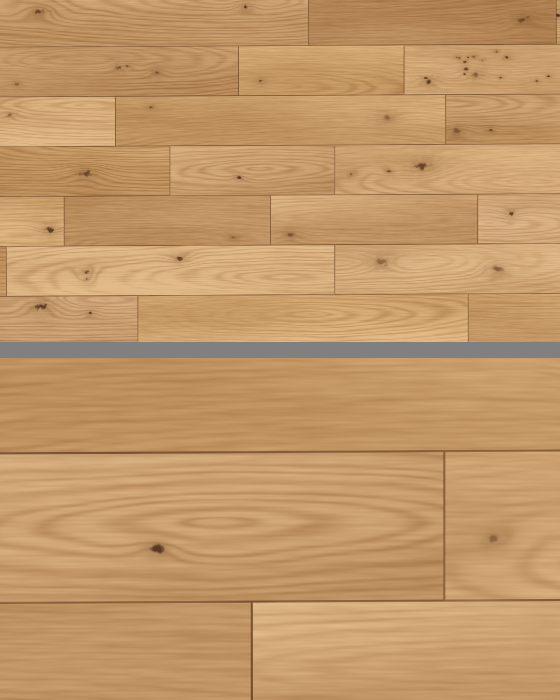
Top: the whole. Bottom: its middle third, enlarged.
Reproduce this texture procedurally as a Shadertoy shader.

```glsl
// Oak plank floor: seven staggered rows of boards with thin dark seams.
// Each board gets its own tone, ring figure around a hidden pith, knots that
// bend the rings, and fibres and pores from stretched cellular noise.

const float ASPECT = 1.641;        // canvas width in units of its height
const float ROW_HEIGHT = 0.1457;
const float ROW_OFFSET = 0.0079;   // part of the top row cut off
const float ROW_TILT = 0.0052;
const float SEAM_WIDTH = 0.0021;
const float SEAM_STRENGTH = 0.85;
const float RING_SPACING = 0.0105;
const float RING_CONTRAST = 0.26;
const float FIBRE_CONTRAST = 0.24;
const float PORE_CONTRAST = 0.16;
const float MOTTLE = 0.22;
const float CLOUD = 0.24;
const float TONE_SPREAD = 1.25;
const float TONE_MEAN = 0.64;
const int KNOT_SLOTS = 4;
const ivec2 SPECKLED_BOARD = ivec2(2, 1);   // board, row

const vec3 WOOD_DARK  = vec3(0.64, 0.45, 0.26);
const vec3 WOOD_LIGHT = vec3(0.86, 0.70, 0.51);
const vec3 KNOT_HALO  = vec3(0.52, 0.35, 0.19);
const vec3 KNOT_CORE  = vec3(0.29, 0.17, 0.10);
const vec3 SEAM_COLOR = vec3(0.38, 0.24, 0.12);

// End joints of each row from the top; NONE marks an unused joint
const float NONE = 3.0;
const vec3 JOINTS[7] = vec3[7](
    vec3(0.904, 1.630, NONE), vec3(0.699, 1.184, NONE), vec3(0.338, 1.306, NONE),
    vec3(0.498, 0.981, NONE), vec3(0.188, 0.793, 1.400), vec3(0.019, 0.981, NONE),
    vec3(0.404, 1.372, NONE));

// Lightness of the boards in each row
const vec4 TONES[7] = vec4[7](
    vec4(0.54, 0.32, 0.45, 0.5), vec4(0.54, 0.64, 0.68, 0.5), vec4(0.60, 0.66, 0.56, 0.5),
    vec4(0.58, 0.50, 0.65, 0.5), vec4(0.66, 0.55, 0.67, 0.60), vec4(0.50, 0.88, 0.68, 0.5),
    vec4(0.54, 0.68, 0.66, 0.5));

vec4 hash4(vec2 p) {
    vec4 v = fract(p.xyxy * vec4(0.1031, 0.1030, 0.0973, 0.1099));
    v += dot(v, v.wzxy + 33.33);
    return fract((v.xxyz + v.yzzw) * v.zywx);
}

// Distance to the nearest scattered cell point
float cellular(vec2 p) {
    vec2 cell = floor(p);
    float nearest = 2.0;
    for (int j = -1; j <= 1; j++)
        for (int i = -1; i <= 1; i++) {
            vec2 c = cell + vec2(i, j);
            nearest = min(nearest, length(c + hash4(c).xy - p));
        }
    return nearest;
}

// Layered, turned sines in about -1..1
float waves(vec2 p) {
    float sum = 0.0, amp = 0.5;
    for (int i = 0; i < 5; i++) {
        p = mat2(0.8, 0.6, -0.6, 0.8) * p + 1.7;
        sum += amp * sin(p.x + 1.5 * sin(p.y));
        p *= 1.8;
        amp *= 0.55;
    }
    return sum;
}

void mainImage(out vec4 fragColor, in vec2 fragCoord) {
    vec2 p = fragCoord / iResolution.xy * vec2(ASPECT, 1.0);
    float pixel = 1.0 / iResolution.y;

    // Find the row and the board
    float rowPos = (1.0 - p.y + ROW_TILT * p.x + ROW_OFFSET) / ROW_HEIGHT;
    int row = clamp(int(floor(rowPos)), 0, 6);
    vec2 q = vec2(p.x, fract(rowPos) * ROW_HEIGHT);
    int board = 0;
    float left = 0.0, right = ASPECT, jointDist = NONE;
    for (int i = 0; i < 3; i++) {
        float joint = JOINTS[row][i];
        jointDist = min(jointDist, abs(q.x - joint));
        if (q.x > joint) { board++; left = joint; }
        else right = min(right, joint);
    }
    vec2 seed = vec2(float(board) * 17.0 + 3.0, float(row) * 29.0 + 7.0);
    vec4 trait = hash4(seed);

    // Knots: cores of varied darkness, brown halos and a bulge in the rings
    bool speckled = ivec2(board, row) == SPECKLED_BOARD;
    int slots = speckled ? 16 : KNOT_SLOTS;
    float density = speckled ? 1.0 : 0.15 + 0.45 * (right - left);
    float core = 0.0, halo = 0.0, bulge = 0.0;
    float ragged = waves(q * 170.0);
    for (int i = 0; i < slots; i++) {
        vec4 h = hash4(seed + vec2(float(i) * 5.3 + 1.0, float(i) * 2.9));
        if (h.w > density) continue;
        float size = speckled ? mix(0.003, 0.009, h.z * h.z) : mix(0.005, 0.017, h.z * h.z);
        vec2 center = vec2(mix(left, right, 0.06 + 0.88 * h.x), ROW_HEIGHT * mix(0.15, 0.85, h.y));
        vec2 d = (q - center) / size * vec2(0.65, 1.0);
        float dist = length(d) + 0.45 * ragged;
        core = max(core, (1.0 - smoothstep(0.15, 0.85, dist)) * mix(0.2, 0.95, fract(h.x * 7.0)));
        halo = max(halo, exp(-0.75 * max(dist, 0.0)));
        d *= vec2(0.3, 0.42);
        bulge += 2.0 * size * exp(-dot(d, d));
    }

    // Growth rings: long ellipses around the pith, warped, stronger in patches
    vec2 pith = vec2(mix(left, right, trait.x), ROW_HEIGHT * (0.5 + 1.7 * (trait.y - 0.5)));
    float radius = length((q - pith) * vec2(0.13, 1.0)) + bulge
                 + 0.013 * waves(q * vec2(3.0, 13.0) + seed);
    float phase = radius / RING_SPACING;
    float ring = pow(0.5 + 0.5 * sin(6.2832 * phase + 1.2 * sin(2.3 * phase)), 2.0);
    float mottle = waves(q * vec2(2.2, 16.0) + seed.yx);
    float cloud = waves(q * vec2(1.3, 6.0) + seed * 1.7);
    float patchy = smoothstep(-0.6, 0.7, waves(q * vec2(2.0, 9.0) + seed * 0.7));

    // Fine grain along the board
    float fibre = cellular(q * vec2(7.0, 210.0) + seed * 3.0);
    float pore = cellular(q * vec2(26.0, 320.0) + seed * 5.0);

    float tone = TONE_MEAN + TONE_SPREAD * (TONES[row][board] - 0.60)
               + MOTTLE * mottle + CLOUD * cloud
               - RING_CONTRAST * (0.3 + 0.9 * patchy) * (ring - 0.375)
               - FIBRE_CONTRAST * (fibre - 0.5) - PORE_CONTRAST * (pore - 0.5);
    vec3 color = mix(WOOD_DARK, WOOD_LIGHT, clamp(tone, -0.25, 1.12));
    color *= 1.0 + (trait.z - 0.5) * vec3(0.0, 0.01, 0.09);
    color = mix(color, KNOT_HALO, 0.6 * halo);
    color = mix(color, KNOT_CORE, core);

    // Thin seams, worn unevenly; coverage keeps them even at any size
    float seamDist = min(jointDist, min(q.y, ROW_HEIGHT - q.y));
    float seam = clamp((0.5 * (SEAM_WIDTH + pixel) - seamDist) / pixel, 0.0, 1.0);
    seam = min(seam, SEAM_WIDTH / pixel);
    float wear = clamp(0.85 + 0.3 * waves(p * 9.0), 0.0, 1.0);
    color = mix(color, SEAM_COLOR, SEAM_STRENGTH * seam * wear);
    fragColor = vec4(color, 1.0);
}
```
